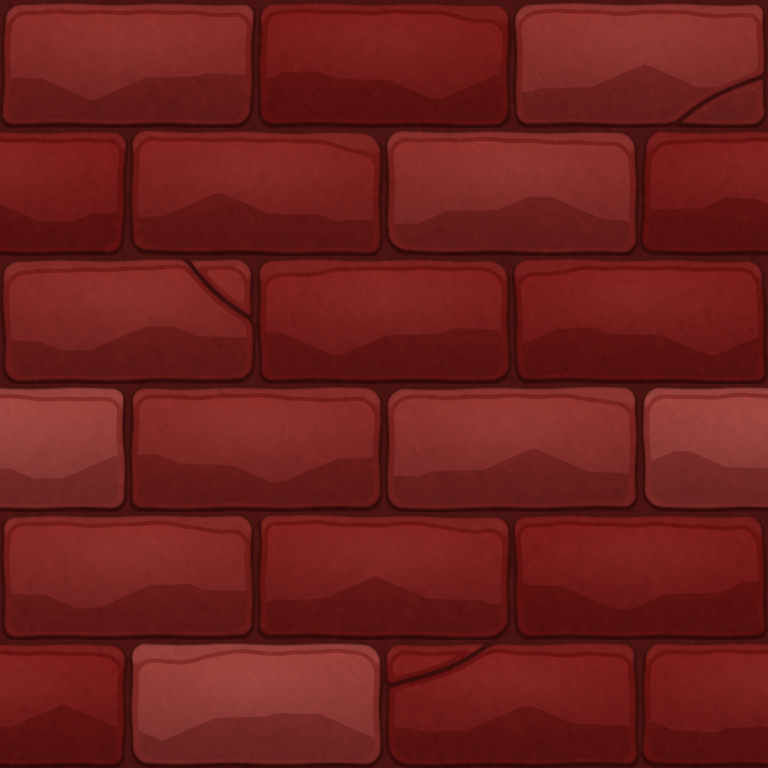
Give the GLSL for this texture, as a Shadertoy shader.

```glsl
// Draws a wall of worn, painted red bricks: three across, six courses, alternate courses shifted by half.

const vec2 GRID = vec2(3.0, 6.0);
const vec2 HALF_BRICK = vec2(0.1615, 0.0780);
const vec3 MORTAR = vec3(0.285, 0.075, 0.068);
const vec3 CREVICE = vec3(0.19, 0.035, 0.033);
const vec3 DEEP_RED = vec3(0.415, 0.080, 0.072);
const vec3 PALE_RED = vec3(0.560, 0.240, 0.220);

// Paleness of each brick, by course from the bottom
const float TONE[18] = float[18](
    0.10, 0.85, 0.12,   0.38, 0.20, 0.08,   0.90, 0.42, 0.58,
    0.38, 0.18, 0.12,   0.10, 0.25, 0.50,   0.45, 0.10, 0.58);

float hash(vec2 p) {
    return fract(sin(dot(p, vec2(127.1, 311.7))) * 4375.85);
}

float smoothMax(float a, float b, float k) {
    float h = max(k - abs(a - b), 0.0) / k;
    return max(a, b) + h * h * k * 0.25;
}

// Coverage of the region where the distance d is negative
float fill(float d, float blur) {
    return 1.0 - smoothstep(-blur, blur, d);
}

float roundBox(vec2 p, vec2 halfSize, float r) {
    vec2 q = abs(p) - halfSize + r;
    return length(max(q, 0.0)) + min(max(q.x, q.y), 0.0) - r;
}

float triangleWave(float x) {
    return abs(fract(x) - 0.5) * 4.0 - 1.0;
}

// Slanted flecks from wrapping cellular noise; sign tells light from dark
float flecks(vec2 uv, float cells, float seed) {
    vec2 g = uv * cells;
    g += 0.30 * vec2(sin(g.y * 6.2832 / 4.0 + seed), sin(g.x * 6.2832 / 2.0));
    float mark = 0.0;
    for (int j = -1; j <= 1; j++)
    for (int i = -1; i <= 1; i++) {
        vec2 cell = floor(g) + vec2(i, j);
        vec2 key = mod(cell, cells) + seed;
        vec2 d = g - cell - vec2(hash(key), hash(key + 17.3));
        float slant = hash(key + 5.1) * 2.4 - 0.6;
        d = mat2(cos(slant), sin(slant), -sin(slant), cos(slant)) * d;
        float size = 0.18 + 0.26 * hash(key + 9.7);
        float spot = 1.0 - smoothstep(size * 0.65, size, length(d * vec2(0.65, 1.35)));
        mark += spot * (hash(key + 3.9) > 0.45 ? 1.0 : -1.0);
    }
    return clamp(mark, -1.0, 1.0);
}

// Distance to a bowed crack that cuts off one corner
float crackLine(vec2 p, vec2 corner, float topX, float sideY) {
    vec2 q = p * corner;
    vec2 a = vec2(topX, HALF_BRICK.y);
    vec2 along = normalize(vec2(HALF_BRICK.x, sideY) - a);
    vec2 rel = q - a;
    return dot(rel, vec2(-along.y, along.x)) + 0.006 * sin(dot(rel, along) * 28.0);
}

// Cracked bricks, named by column and course
float crackDistance(vec2 p, vec2 id) {
    if (id == vec2(2.0, 0.0)) return crackLine(p, vec2(-1.0, 1.0), 0.029, 0.018);
    if (id == vec2(0.0, 3.0)) return crackLine(p, vec2(1.0, 1.0), 0.077, 0.0);
    if (id == vec2(2.0, 5.0)) return crackLine(p, vec2(1.0, -1.0), 0.046, -0.012 + 0.024);
    return 1.0;
}

// Slightly crooked brick outline with a different rounding at each corner
float brickShape(vec2 p, vec2 halfSize, vec2 id) {
    p.x += (hash(id + 1.3) - 0.5) * 0.07 * p.y;
    p.y += (hash(id + 2.7) - 0.5) * 0.022 * p.x;
    p += 0.0009 * vec2(sin(p.y * 70.0 + id.x * 2.0), sin(p.x * 48.0 + id.y * 3.0));
    float radius = mix(0.012, 0.024, hash(id + sign(p) * 3.1));
    return roundBox(p, halfSize, radius);
}

// Depth of the worn upper edge along the brick
float wornEdge(float x, vec2 id) {
    float side = hash(id + 6.2) > 0.35 ? 1.0 : -1.0;
    float start = mix(0.0, 0.08, hash(id + 7.4));
    float slump = mix(0.002, 0.013, hash(id + 8.1)) * smoothstep(start, start + 0.07, x * side);
    return slump + 0.0013 * sin(x * 75.0 + id.y * 2.0) * sin(x * 31.0 + id.x);
}

vec3 paintBrick(vec3 base, vec2 p, vec2 id, float inner, float px) {
    float height = p.y / HALF_BRICK.y;
    // Rim: lit upper strip over a darker, redder band
    vec3 band = base * vec3(0.89, 0.73, 0.73) * (1.0 + 0.06 * height);
    float strip = smoothstep(0.0045, 0.0065, inner) * smoothstep(0.045, 0.062, p.y);
    vec3 color = mix(band, base * 1.06 + vec3(0.0, 0.015, 0.014), strip);
    // Face: vertical gradient with a faint glow
    vec3 face = base * (1.0 + 0.13 * height);
    face += vec3(0.035, 0.033, 0.031) * exp(-dot(p - vec2(0.0, 0.03), (p - vec2(0.0, 0.03)) * vec2(90.0, 500.0)));
    // Angular shaded facet across the lower part
    float ridge = -0.024 + 0.017 * triangleWave(p.x * 3.4 + hash(id + 4.4))
                + 0.007 * triangleWave(p.x * 7.3 + hash(id + 5.5));
    face *= mix(vec3(1.0), vec3(0.86, 0.73, 0.73), fill(p.y - ridge, px));
    return mix(color, face, fill(inner, px));
}

void mainImage(out vec4 fragColor, in vec2 fragCoord) {
    vec2 uv = fragCoord / iResolution.xy;
    float px = 1.0 / iResolution.y;

    // Running bond layout
    vec2 grid = uv * GRID;
    float course = floor(grid.y);
    grid.x += 0.5 * (1.0 - mod(course, 2.0));
    vec2 id = vec2(mod(floor(grid.x), GRID.x), course);
    vec2 p = (fract(grid) - 0.5) / GRID;

    // Outline, face and crack distances
    float crack = abs(crackDistance(p, id));
    float outer = smoothMax(brickShape(p, HALF_BRICK, id), 0.0022 - crack, 0.006);
    float drop = 0.004 + wornEdge(p.x, id) * smoothstep(0.0, 0.05, p.y);
    float inner = brickShape(p + vec2(0.0, drop), HALF_BRICK - vec2(0.0085, 0.0095), id);
    inner = smoothMax(inner, 0.009 - crack, 0.008);

    // Mortar with a shadow falling below each brick
    float shadow = smoothMax(brickShape(p + vec2(0.0, 0.003), HALF_BRICK, id), 0.0022 - crack, 0.006);
    vec3 color = mix(CREVICE, MORTAR, smoothstep(-0.001, 0.0055, shadow));

    vec3 base = mix(DEEP_RED, PALE_RED, TONE[int(id.x + GRID.x * id.y)]);
    vec3 brick = paintBrick(base, p, id, inner, px);
    brick *= 1.0 - 0.22 * smoothstep(-0.0035, 0.0, outer);
    color = mix(color, brick, fill(outer, px));

    // Mottled grain over everything
    float grain = 0.6 * flecks(uv, 48.0, 2.0) + 0.4 * flecks(uv, 80.0, 31.0);
    color += grain * vec3(0.022, 0.009, 0.008);
    fragColor = vec4(color, 1.0);
}
```
